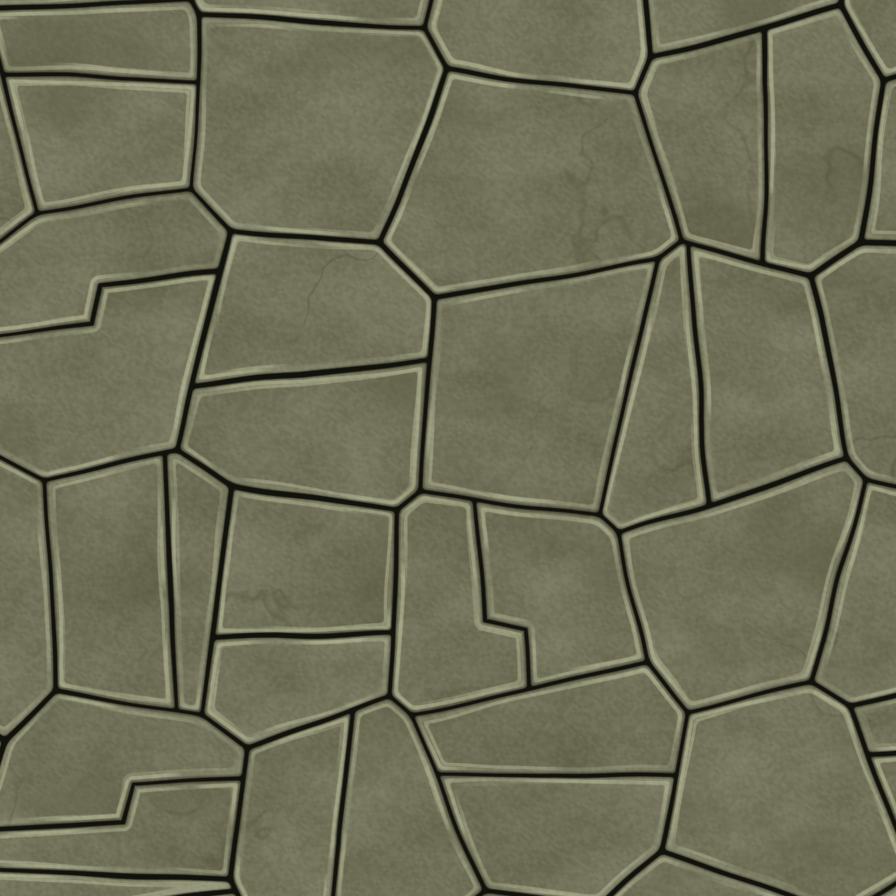
Give the GLSL for this texture, as a three.js fragment shader.

```glsl
// Flagstone paving: large olive-grey slabs divided by thin black joints with worn, pale rims.
// Slabs are Voronoi cells, many of them cut again by a straight or stepped joint;
// layered noise adds mottling, stains, hairline cracks and fine grain.
varying vec2 vUv;

const float CELLS = 4.2;

float hash(vec2 p) {
  vec3 q = fract(p.xyx * vec3(0.1031, 0.1030, 0.0973));
  q += dot(q, q.yzx + 33.33);
  return fract((q.x + q.y) * q.z);
}

float noise(vec2 p) {
  vec2 i = floor(p), f = fract(p);
  f = f * f * (3.0 - 2.0 * f);
  return mix(mix(hash(i), hash(i + vec2(1.0, 0.0)), f.x),
             mix(hash(i + vec2(0.0, 1.0)), hash(i + 1.0), f.x), f.y);
}

float fbm(vec2 p) {
  float sum = 0.0, amp = 0.5;
  for (int i = 0; i < 5; i++) {
    sum += amp * noise(p);
    p = mat2(1.6, 1.2, -1.2, 1.6) * p + 7.3;
    amp *= 0.5;
  }
  return sum / 0.97;
}

float smoothMin(float a, float b, float k) {
  float h = max(k - abs(a - b), 0.0) / k;
  return min(a, b) - 0.25 * h * h * k;
}

float segment(vec2 p, vec2 a, vec2 b) {
  vec2 ab = b - a;
  return length(p - a - ab * clamp(dot(p - a, ab) / dot(ab, ab), 0.0, 1.0));
}

vec2 seed(vec2 cell) {
  return cell + 0.2 + 0.6 * vec2(hash(cell + 40.7), hash(cell + 91.2));
}

// Returns distance to the nearest joint (canvas units) and a random slab id.
vec2 slabs(vec2 uv) {
  vec2 p = uv * CELLS + 20.0;
  vec2 home = floor(p), cell = home;
  float nearest = 9.0;
  for (int y = -2; y <= 2; y++)
  for (int x = -2; x <= 2; x++) {
    vec2 c = home + vec2(float(x), float(y));
    float d = length(seed(c) - p);
    if (d < nearest) { nearest = d; cell = c; }
  }

  // Distance to the cell borders, with slightly filled corners
  vec2 center = seed(cell);
  float joint = 9.0;
  for (int y = -2; y <= 2; y++)
  for (int x = -2; x <= 2; x++) {
    if (x == 0 && y == 0) continue;
    vec2 other = seed(cell + vec2(float(x), float(y)));
    float d = dot(0.5 * (center + other) - p, normalize(other - center));
    joint = smoothMin(joint, d, 0.018);
  }

  // Extra joint, close to horizontal or vertical, sometimes with a step
  float id = hash(cell + 3.1);
  if (hash(cell + 12.6) < 0.6) {
    float angle = 0.3 * (hash(cell + 5.8) - 0.5) + 1.5708 * step(0.5, hash(cell + 8.4));
    float c = cos(angle), s = sin(angle);
    vec2 q = mat2(c, -s, s, c) * (p - center);
    q.y += 0.22 * (hash(cell + 17.9) - 0.5);
    float rise = 0.09 * step(0.6, hash(cell + 23.5));
    vec2 bend = vec2(0.03, rise + 0.001);
    float cut = min(segment(q, -bend, bend),
                min(segment(q, vec2(-2.0, -bend.y), -bend), segment(q, bend, vec2(2.0, bend.y))));
    joint = smoothMin(joint, cut, 0.018);
    float line = bend.y * clamp(q.x / bend.x, -1.0, 1.0);
    id = fract(id + 0.37 * step(line, q.y));
  }
  return vec2(joint / CELLS, id);
}

// One pale brush stroke running along the joint at a wandering distance
float stroke(float d, float place, float width, vec2 p) {
  float center = place + 0.005 * (noise(p * 12.0) - 0.5);
  float band = 1.0 - smoothstep(0.3 * width, width, abs(d - center));
  return band * smoothstep(0.2, 0.7, noise(p * 15.0 + 60.0));
}

void main() {
  vec2 wobble = vec2(noise(vUv * 14.0), noise(vUv * 14.0 + 31.0)) - 0.5;
  vec2 slab = slabs(vUv + 0.005 * wobble);
  float d = slab.x, id = slab.y;
  vec2 local = vUv + id * 17.0;

  // Stone face: faint mottling, brushed patches and crisp grain
  float mottle = fbm(local * vec2(5.0, 7.0));
  float patches = fbm(local * vec2(16.0, 26.0) + 4.0);
  float grain = noise(mat2(0.8, 0.6, -0.6, 0.8) * vUv * vec2(240.0, 330.0)) - 0.5;
  float tone = 0.06 * (mottle - 0.5) + 0.085 * (patches - 0.5) + 0.05 * grain;
  vec3 color = vec3(0.442, 0.442, 0.35) + tone;

  // Brownish stains and faint cracks
  float stain = smoothstep(0.58, 0.8, fbm(local * vec2(6.0, 9.0) + 50.0));
  color = mix(color, vec3(0.35, 0.34, 0.25), 0.4 * stain);
  float vein = abs(fbm(local * 5.0 + 80.0) - 0.5);
  float crack = (1.0 - smoothstep(0.0, 0.012, vein)) * smoothstep(0.55, 0.8, noise(local * 6.0 + 9.0));
  color = mix(color, vec3(0.31, 0.30, 0.22), 0.35 * crack);

  // Pale worn rim of two overlapping, broken strokes
  float rim = max(0.95 * stroke(d, 0.0072, 0.0036, local),
                  0.75 * stroke(d, 0.0088, 0.0030, local + 5.7));
  rim = max(rim, 0.3 * (1.0 - smoothstep(0.001, 0.004, abs(d - 0.0068))));
  color = mix(color, vec3(0.63, 0.63, 0.515) + 0.8 * tone, rim);

  // Black joint of varying width, with a narrow soft shade beside it
  float halfWidth = 0.0004 + 0.0018 * noise(vUv * 6.0 + 15.0);
  color *= 1.0 - 0.22 * (1.0 - smoothstep(0.002, 0.006, d));
  color = mix(vec3(0.07, 0.07, 0.052), color, smoothstep(halfWidth, halfWidth + 0.0023, d));
  gl_FragColor = vec4(color, 1.0);
}
```
